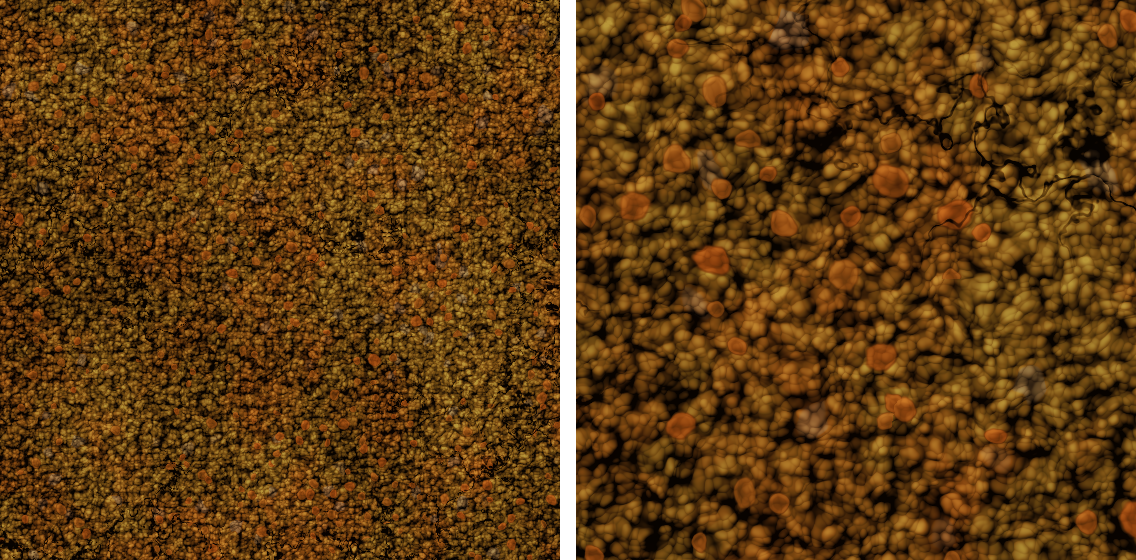
Left, the full canvas; right, a detail of the centre.
This texture is drawn by a WebGL 2 fragment shader. Its source:

```glsl
#version 300 es
precision highp float;
// Crusty ochre ground: clumped grains, orange discs and thin dark cracks.

uniform vec2 u_resolution;
out vec4 fragColor;

const float CLUMP_SCALE = 44.0;    // cells across the canvas
const float GRAIN_SCALE = 84.0;
const float CRUMB_SCALE = 158.0;
const float GRIT_SCALE = 240.0;
const float DISC_SCALE = 40.0;
const float CRACK_SCALE = 11.0;
const float CRACK_WIDTH = 0.055;
const float DISC_SHARE = 0.24;
const float MEAN_TONE = 2.3;       // position on the colour ramp
const float MEAN_HEIGHT = 0.55;
const float BLEND = 11.0;          // sharpness of the seams between grains
const vec2 LIGHT = vec2(-0.45, 0.89);
const vec3 RUST = vec3(1.12, 0.85, 0.62);
const vec3 OLIVE = vec3(0.96, 1.06, 0.95);
const vec3 RAMP[6] = vec3[6](
    vec3(0.15, 0.08, 0.02), vec3(0.27, 0.15, 0.04), vec3(0.38, 0.23, 0.06),
    vec3(0.49, 0.29, 0.08), vec3(0.59, 0.38, 0.13), vec3(0.68, 0.48, 0.19));

// Integer hash giving three values in 0..1
vec3 hash3(vec2 cell, int salt) {
    uvec3 v = uvec3(ivec3(ivec2(cell), salt)) * 1664525u + 1013904223u;
    v.x += v.y * v.z; v.y += v.z * v.x; v.z += v.x * v.y;
    v ^= v >> 16u;
    v.x += v.y * v.z; v.y += v.z * v.x; v.z += v.x * v.y;
    return vec3(v >> 8u) / 16777216.0;
}

float noise(vec2 p, int salt) {
    vec2 i = floor(p), f = fract(p);
    f = f * f * (3.0 - 2.0 * f);
    float low = mix(hash3(i, salt).x, hash3(i + vec2(1, 0), salt).x, f.x);
    float high = mix(hash3(i + vec2(0, 1), salt).x, hash3(i + vec2(1, 1), salt).x, f.x);
    return mix(low, high, f.y);
}

float fbm(vec2 p, int salt) {
    float sum = 0.0, gain = 0.53;
    for (int i = 0; i < 4; i++) {
        sum += gain * noise(p, salt + i);
        p = p * 2.03 + 7.3;
        gain *= 0.5;
    }
    return sum;
}

// Packed domes: xy = slope, z = height, w = random value of the grain
vec4 grains(vec2 p, int salt) {
    vec2 base = floor(p);
    vec4 sum = vec4(0.0, 0.0, 0.0, 0.5);
    float total = 1.0;
    for (int k = 0; k < 9; k++) {
        vec2 cell = base + vec2(k % 3 - 1, k / 3 - 1);
        vec3 rnd = hash3(cell, salt);
        vec2 offset = (p - cell - 0.1 - 0.8 * rnd.xy) / mix(0.44, 0.76, rnd.z);
        float height = 1.0 - dot(offset, offset);
        float weight = exp(BLEND * height);
        sum += weight * vec4(offset, height, fract(rnd.z * 37.0));
        total += weight;
    }
    return sum / total;
}

// Sparse round discs: xy = offset in radii, z = coverage, w = random value
vec4 discs(vec2 p, float share) {
    vec2 base = floor(p);
    vec4 top = vec4(0.0);
    for (int k = 0; k < 9; k++) {
        vec2 cell = base + vec2(k % 3 - 1, k / 3 - 1);
        vec3 rnd = hash3(cell, 71);
        float pick = hash3(cell, 72).x;
        vec2 offset = (p - cell - rnd.xy) / mix(0.22, 0.42, rnd.z * rnd.z);
        float cover = (1.0 - smoothstep(0.88, 1.12, length(offset))) * step(pick, share);
        if (cover > top.z) top = vec4(offset, cover, fract(rnd.z * 53.0));
    }
    return top;
}

// Gap between the two nearest cell centres, zero on the crack line
float crackDistance(vec2 p, int salt) {
    vec2 base = floor(p);
    float nearest = 9.0, second = 9.0;
    for (int k = 0; k < 9; k++) {
        vec2 cell = base + vec2(k % 3 - 1, k / 3 - 1);
        float d = length(p - cell - hash3(cell, salt).xy);
        second = min(second, max(nearest, d));
        nearest = min(nearest, d);
    }
    return second - nearest;
}

vec3 ramp(float tone) {
    float t = clamp(tone, -1.0, 5.8);
    int i = int(clamp(floor(t), 0.0, 4.0));
    return max(mix(RAMP[i], RAMP[i + 1], t - float(i)), 0.0);
}

void main() {
    vec2 uv = gl_FragCoord.xy / u_resolution.y;
    vec2 warp = vec2(fbm(uv * 38.0, 11), fbm(uv * 38.0, 21)) - 0.5;
    vec2 p = uv + 0.012 * warp;
    float patches = fbm(uv * 6.0, 31) - 0.5;
    float cluster = noise(uv * 9.0, 41);

    // Relief of three grain sizes, lit from above
    vec4 clump = grains(p * CLUMP_SCALE, 1);
    vec4 grain = grains(p * GRAIN_SCALE, 2);
    vec4 crumb = grains(p * CRUMB_SCALE, 3);
    float tone = MEAN_TONE + 2.6 * patches;
    tone += dot(LIGHT, 1.0 * clump.xy + 1.35 * grain.xy + 0.95 * crumb.xy);
    tone += dot(vec3(clump.z, grain.z, crumb.z) - MEAN_HEIGHT, vec3(1.8, 2.6, 1.9));
    tone += 0.9 * (grain.w - 0.5) + 1.2 * (noise(uv * GRIT_SCALE, 51) - 0.5);

    // Discs with a raised pale rim and a duller face
    vec4 disc = discs(p * DISC_SCALE, DISC_SHARE * smoothstep(0.15, 0.75, cluster) + 0.04);
    float radius = length(disc.xy);
    float rim = smoothstep(0.5, 0.72, radius) * (1.0 - smoothstep(0.8, 1.0, radius));
    float face = 3.1 + 0.7 * rim + 0.8 * dot(LIGHT, disc.xy) - 1.6 * smoothstep(0.85, 1.05, radius);
    tone = mix(tone, face + 0.3 * (tone - MEAN_TONE), 0.85 * disc.z);

    // Broken cracks
    float gap = crackDistance(uv * CRACK_SCALE + 1.1 * warp, 61);
    float open = smoothstep(0.46, 0.68, noise(uv * 7.0, 65));
    tone -= 3.2 * open * (1.0 - smoothstep(0.25, 1.0, gap / CRACK_WIDTH));

    // Hue drift from olive to rust, with a few greyish grains
    float rust = smoothstep(0.35, 0.75, fbm(uv * 13.0, 81)) * 0.5 + 0.35 * (clump.w - 0.5);
    rust = mix(rust, 0.6 + 0.4 * disc.w, disc.z);
    vec3 color = ramp(tone) * mix(OLIVE, RUST, clamp(rust, 0.0, 1.0));
    float grey = 0.35 * smoothstep(0.93, 0.98, clump.w) * (1.0 - disc.z);
    color = mix(color, vec3(dot(color, vec3(0.4, 0.5, 0.1))), grey);
    fragColor = vec4(color, 1.0);
}
```
